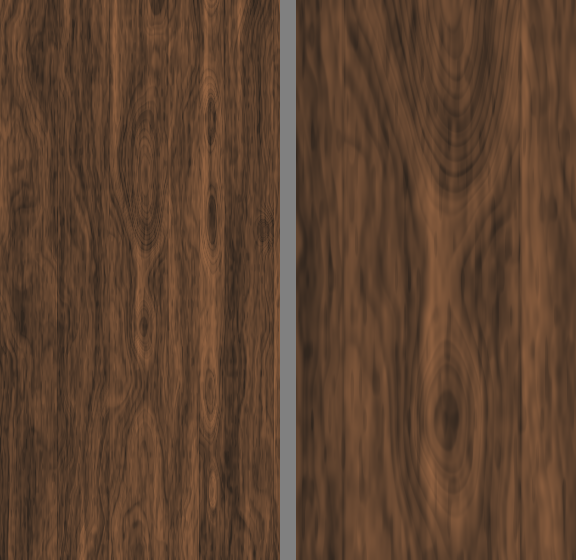
Left: the whole. Right: its middle third, enlarged.
A WebGL 1 fragment shader for this texture:

```glsl
precision highp float;

uniform vec2 u_resolution;

const vec3 DARK_WALNUT = vec3(0.26, 0.19, 0.14);
const vec3 PALE_WALNUT = vec3(0.53, 0.36, 0.24);

float hash(vec2 p) {
  vec3 q = fract(p.xyx * vec3(0.1031, 0.1030, 0.0973));
  q += dot(q, q.yzx + 33.33);
  return fract((q.x + q.y) * q.z);
}

// Value noise, centred on zero
float noise(vec2 p) {
  vec2 cell = floor(p);
  vec2 f = fract(p);
  f = f * f * (3.0 - 2.0 * f);
  float low = mix(hash(cell), hash(cell + vec2(1.0, 0.0)), f.x);
  float high = mix(hash(cell + vec2(0.0, 1.0)), hash(cell + 1.0), f.x);
  return mix(low, high, f.y) - 0.5;
}

float fbm(vec2 p) {
  float sum = 0.0;
  float gain = 1.0;
  for (int i = 0; i < 3; i++) {
    sum += gain * noise(p);
    p = p * 2.03 + 7.1;
    gain *= 0.5;
  }
  return sum;
}

float knot(vec2 p, vec2 centre, vec2 size) {
  vec2 q = (p - centre) / size;
  return exp(-dot(q, q));
}

// Column of elongated knots along one board
float knotColumn(vec2 p, float axis, float spacing, vec2 size) {
  float sum = 0.0;
  for (int i = 0; i < 5; i++) {
    float row = float(i);
    float y = (row + 0.2 + 0.5 * hash(vec2(row, axis * 90.0))) * spacing;
    sum += knot(p, vec2(axis, y), size * (0.7 + 0.6 * hash(vec2(row, 5.0))));
  }
  return sum;
}

// Adds one board joint: x = board index, y = seam darkness
vec2 joint(float x, float edge) {
  return vec2(step(edge, x), 1.0 - smoothstep(0.0008, 0.0035, abs(x - edge)));
}

float isBoard(float board, float index) {
  return 1.0 - step(0.5, abs(board - index));
}

// Ring coordinate: folded around the heart axis, dipping at knots
float ringField(vec2 p, float axis, float knots, float seed) {
  float bend = 0.07 * noise(vec2(p.y * 1.6, seed));
  float across = p.x - axis - bend;
  float rings = 52.0 * sqrt(across * across + 0.0009);
  rings += 9.0 * fbm(vec2(p.x * 4.0 + seed, p.y * 1.3));
  rings += 1.6 * noise(vec2(p.x * 16.0 + seed, p.y * 6.0));
  rings += 0.5 * noise(vec2(p.x * 45.0, p.y * 22.0));
  return rings - 6.5 * knots;
}

float growthTone(float rings, float y, float seed) {
  float bands = 0.36 * noise(vec2(rings * 0.35, seed));
  bands += 0.42 * noise(vec2(rings * 1.1, seed + y * 0.4));
  bands += 0.28 * noise(vec2(rings * 2.7, seed + y * 1.5));
  float phase = fract(rings);
  float lateWood = smoothstep(0.35, 0.8, phase) * (1.0 - smoothstep(0.8, 1.0, phase));
  return bands - 0.17 * lateWood;
}

float fibreTone(vec2 p) {
  float fibres = 0.38 * noise(vec2(p.x * 150.0, p.y * 7.0));
  fibres += 0.26 * noise(vec2(p.x * 230.0, p.y * 45.0));
  float pores = smoothstep(0.14, 0.36, noise(vec2(p.x * 190.0 + 31.0, p.y * 24.0)));
  return fibres - 0.2 * pores;
}

void main() {
  vec2 p = gl_FragCoord.xy / u_resolution.x;

  // Boards
  vec2 boards = joint(p.x, 0.205) + joint(p.x, 0.39) + joint(p.x, 0.6);
  boards += joint(p.x, 0.712) + joint(p.x, 0.803) + joint(p.x, 0.978);
  float board = boards.x;
  float seed = board * 17.0 + 3.0;
  float heart = isBoard(board, 2.0);
  float narrow = isBoard(board, 4.0);
  float side = isBoard(board, 5.0);
  float axis = -0.3 + 0.82 * heart + 1.055 * narrow + 1.16 * side;

  // Knots
  float knots = heart * 1.3 * knot(p, vec2(0.52, 1.32), vec2(0.055, 0.2));
  knots += heart * knot(p, vec2(0.505, 0.83), vec2(0.05, 0.11));
  knots += narrow * 0.8 * knotColumn(p, 0.757, 0.46, vec2(0.03, 0.13));
  float burl = side * knot(p, vec2(0.95, 1.18), vec2(0.03, 0.06));
  knots += burl;

  // Grain
  float rings = ringField(p, axis, knots, seed);
  float tone = 0.48 + growthTone(rings, p.y, seed) + fibreTone(p);
  tone += 0.2 * (hash(vec2(board, 8.0)) - 0.5) + 0.09 * isBoard(board, 3.0);
  tone += 0.3 * fbm(vec2(p.x * 13.0 + seed, p.y * 0.9));
  tone -= 0.1 * min(knots, 1.0) + 0.25 * burl;

  // Sapwood streaks and seams
  float streak = noise(vec2(p.x * 34.0 + seed, p.y * 1.1 + 4.0));
  tone += 0.38 * smoothstep(0.27, 0.46, streak);
  tone += 0.2 * (1.0 - smoothstep(0.001, 0.006, abs(p.x - 0.606)));
  tone -= 0.22 * boards.y;

  vec3 wood = mix(DARK_WALNUT, PALE_WALNUT, clamp(tone, -0.25, 1.15));
  gl_FragColor = vec4(wood, 1.0);
}
```
